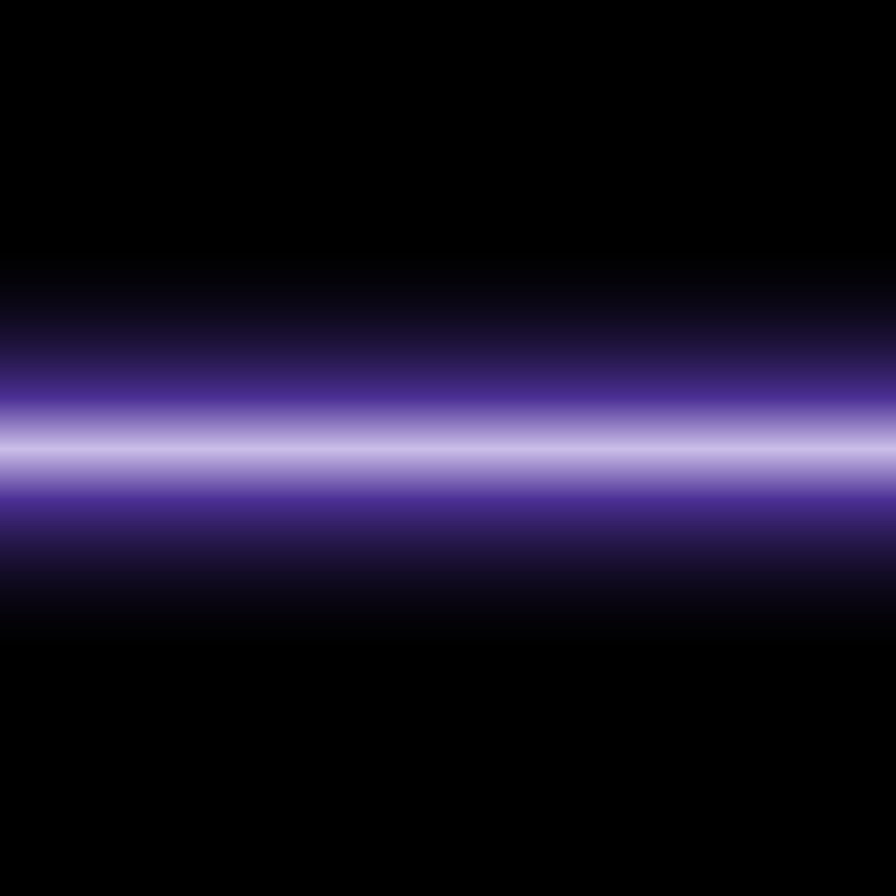
Reproduce this background procedurally as a three.js fragment shader.

```glsl
// A horizontal beam of violet light on black.
// The distance to the beam axis drives a linear ramp from the pale core
// to the violet rim, then a power falloff from the rim into the dark.

#define BEAM_Y 0.499
#define CORE_HALF_WIDTH 0.057
#define HALO_REACH 0.19
#define HALO_POWER 2.4
#define CORE_COLOR vec3(0.80, 0.75, 0.915)
#define RIM_COLOR vec3(0.295, 0.185, 0.585)

varying vec2 vUv;

// Brightness of the halo: 1 inside the rim, 0 past its reach
float haloFalloff(float axisDistance) {
  float t = clamp((axisDistance - CORE_HALF_WIDTH) / HALO_REACH, 0.0, 1.0);
  return pow(1.0 - t, HALO_POWER);
}

// Pale core fading linearly to the rim colour
vec3 coreRamp(float axisDistance) {
  float t = clamp(axisDistance / CORE_HALF_WIDTH, 0.0, 1.0);
  return mix(CORE_COLOR, RIM_COLOR, t);
}

void main() {
  float axisDistance = abs(vUv.y - BEAM_Y);
  vec3 color = coreRamp(axisDistance) * haloFalloff(axisDistance);
  gl_FragColor = vec4(color, 1.0);
}
```
